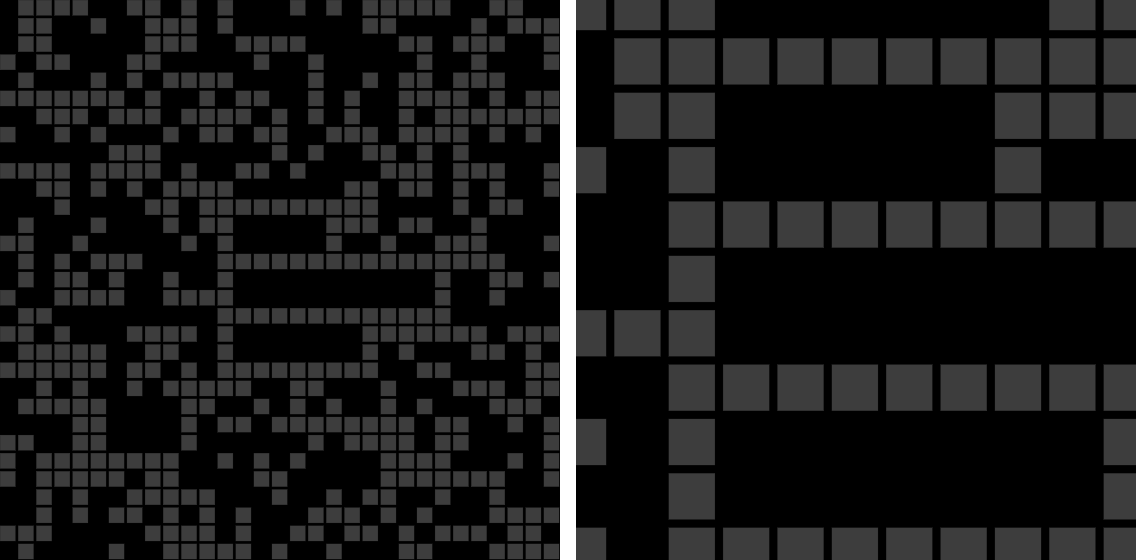
Left: the whole. Right: its middle third, enlarged.
This pattern is drawn by a Shadertoy shader. Its source:

```glsl
// A random grid of dark grey squares on black, with three framed empty bars in the middle.

const vec3 BLACK = vec3(0.0);
const vec3 GREY = vec3(0.24);

float hash(vec2 p) {
    vec3 q = fract(p.xyx * vec3(0.1031, 0.1030, 0.0973));
    q += dot(q, q.yzx + 33.33);
    return fract((q.x + q.y) * q.z);
}

// Signed distance to an axis-aligned box
float boxDistance(vec2 p, vec2 halfSize) {
    vec2 d = abs(p) - halfSize;
    return length(max(d, 0.0)) + min(max(d.x, d.y), 0.0);
}

// Layered sines that gather the squares into loose clumps
float clumping(vec2 cell) {
    return sin(cell.x * 0.83 + 1.7 * sin(cell.y * 0.41))
         * sin(cell.y * 0.74 + 1.3 * sin(cell.x * 0.57));
}

// 1 for a filled cell, 0 for an empty one
float isFilled(vec2 cell) {
    float filled = step(hash(cell + 17.0), 0.5 + 0.16 * clumping(cell));

    // Empty bars, two cells high, each with a one-cell frame
    for (int i = 0; i < 3; i++) {
        float barWidth = i == 0 ? 5.0 : (i == 1 ? 11.0 : 7.0);
        vec2 corner = vec2(13.0, 12.0 + 3.0 * float(i));
        vec2 size = vec2(barWidth, 2.0);
        vec2 offset = abs(cell + 0.5 - corner - 0.5 * size) - 0.5 * size;
        float outside = max(offset.x, offset.y);
        if (outside < 0.0) filled = 0.0;
        else if (outside < 1.0) filled = 1.0;
    }
    return filled;
}

void mainImage(out vec4 fragColor, in vec2 fragCoord) {
    // Grid coordinates, with rows counted from the top
    float cellsPerCanvas = 30.9;
    vec2 uv = vec2(fragCoord.x, iResolution.y - fragCoord.y) / iResolution.y;
    vec2 grid = uv * cellsPerCanvas + 0.07;

    // One square per cell, with softened edges
    float pixel = cellsPerCanvas / iResolution.y;
    float d = boxDistance(fract(grid) - 0.5, vec2(0.425));
    float square = 1.0 - smoothstep(-0.7 * pixel, 0.7 * pixel, d);

    fragColor = vec4(mix(BLACK, GREY, square * isFilled(floor(grid))), 1.0);
}
```
